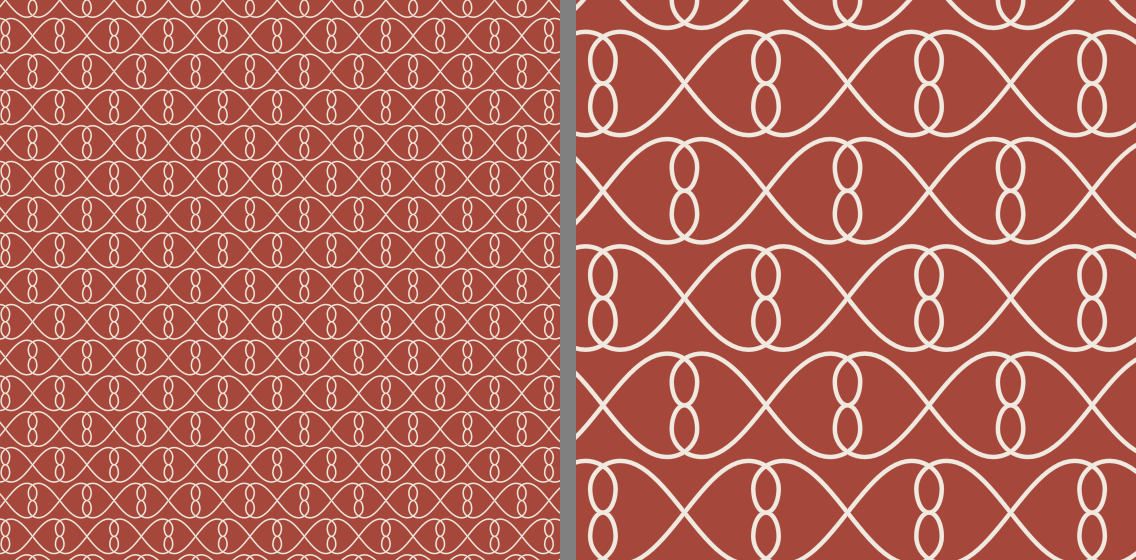
Left, the full canvas; right, a detail of the centre.
Give the GLSL for this pattern, as a three.js fragment shader.

```glsl
// Rows of fine cream scrolls that cross and curl into figure-eight loops on brick red.
varying vec2 vUv;

const float HALF_PI = 1.5707963;
const vec3 BRICK = vec3(0.65, 0.28, 0.23);
const vec3 CREAM = vec3(0.94, 0.915, 0.875);

// Layout in canvas units
const float COLUMN = 0.09707;              // spacing of the loops along a row
const vec2 ORIGIN = vec2(0.0096, 0.0423);  // centre of one figure eight

// Motif in column units, measured from the figure-eight centre
const float ROW = 0.6578;                  // spacing of the rows
const vec2 PEAK = vec2(0.107, 0.317);      // crest of the scroll
const vec2 CURL = vec2(-0.078, 0.147);     // far side of the small loop
const float HALF_WIDTH = 0.0137;
const int SEGMENTS = 36;

// Quarter scroll: t 0-1 crossing to crest, 1-2 crest to curl, 2-3 curl to centre
vec2 scrollPoint(float t, vec2 peak, vec2 curl) {
  float a = fract(t) * HALF_PI;
  if (t < 1.0) return vec2(mix(0.5, peak.x, t), peak.y * sin(a));
  if (t < 2.0) return vec2(mix(peak.x, curl.x, sin(a)), mix(curl.y, peak.y, cos(a)));
  a = (t - 2.0) * HALF_PI;
  return vec2(curl.x * cos(a), curl.y * (1.0 - sin(a)));
}

float segmentDistance(vec2 p, vec2 a, vec2 b) {
  vec2 ab = b - a;
  float h = clamp(dot(p - a, ab) / dot(ab, ab), 0.0, 1.0);
  return length(p - a - ab * h);
}

// Distance to the whole motif, using its mirror symmetry in x and y
float motifDistance(vec2 p, vec2 peak, vec2 curl) {
  vec2 q = abs(p);
  vec2 mirrored = vec2(-q.x, q.y);
  vec2 a = scrollPoint(0.0, peak, curl);
  float d = 1.0;
  for (int i = 1; i <= SEGMENTS; i++) {
    vec2 b = scrollPoint(3.0 * float(i) / float(SEGMENTS), peak, curl);
    d = min(d, min(segmentDistance(q, a, b), segmentDistance(mirrored, a, b)));
    a = b;
  }
  return d;
}

// Every other row is shifted by half a column
float rowDistance(vec2 p, float row) {
  float x = p.x + 0.5 * mod(row, 2.0);
  return motifDistance(vec2(fract(x + 0.5) - 0.5, p.y - row * ROW), PEAK, CURL);
}

void main() {
  vec2 p = (vUv - ORIGIN) / COLUMN;

  // The two nearest rows, since line edges reach slightly past their row
  float below = floor(p.y / ROW);
  float d = min(rowDistance(p, below), rowDistance(p, below + 1.0));

  float pixel = fwidth(vUv.x) / COLUMN;
  float line = 1.0 - smoothstep(-0.7 * pixel, 0.7 * pixel, d - HALF_WIDTH);
  gl_FragColor = vec4(mix(BRICK, CREAM, line), 1.0);
}
```
